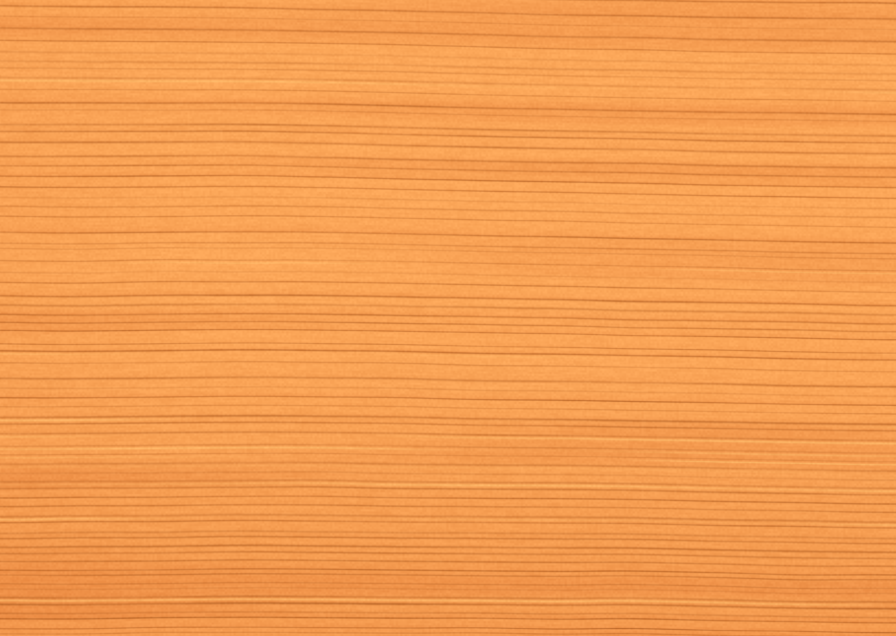
Reproduce this texture procedurally as a WebGL 1 fragment shader.

```glsl
precision highp float;
// Straight-grained softwood board: thin dark growth lines on warm orange wood.
uniform vec2 u_resolution;

const vec3 EARLY_WOOD = vec3(0.988, 0.656, 0.350);
const vec3 WARM_WOOD = vec3(0.925, 0.545, 0.265);
const vec3 DARK_LINE = vec3(0.720, 0.395, 0.155);
const vec3 PALE_STREAK = vec3(1.000, 0.750, 0.430);

float hash(vec2 p) {
  vec3 q = fract(vec3(p.xyx) * 0.1031);
  q += dot(q, q.yzx + 33.33);
  return fract((q.x + q.y) * q.z);
}

float noise(vec2 p) {
  vec2 cell = floor(p);
  vec2 f = fract(p);
  f = f * f * (3.0 - 2.0 * f);
  float low = mix(hash(cell), hash(cell + vec2(1.0, 0.0)), f.x);
  float high = mix(hash(cell + vec2(0.0, 1.0)), hash(cell + 1.0), f.x);
  return mix(low, high, f.y);
}

// Height across the grain, with a gentle tilt and slow waviness.
float grainHeight(vec2 p) {
  float tilt = mix(0.004, 0.016, p.y) * p.x;
  float wave = 0.010 * (noise(p * vec2(2.2, 1.8) + 5.0) - 0.5);
  float ripple = 0.002 * (noise(p * vec2(8.0, 12.0) + 31.0) - 0.5);
  return p.y + tilt + wave + ripple;
}

// Growth ring count: rings crowd together toward the bottom.
float ringPhase(float h) {
  return 58.0 * h - 9.0 * exp(-5.0 * h) + 1.3 * noise(vec2(h * 13.0, 3.5));
}

float ringDensity(float h) {
  const float STEP = 0.002;
  return (ringPhase(h + STEP) - ringPhase(h - STEP)) / (2.0 * STEP);
}

float softLine(float d, float width) {
  return exp(-d * d / (width * width));
}

// Returns dark line, warm late wood and pale streak amounts.
vec3 growthRings(float h, float x, float pixel) {
  float phase = ringPhase(h);
  float density = max(ringDensity(h), 25.0);
  vec3 amount = vec3(0.0);
  for (int i = -1; i <= 1; i++) {
    float id = floor(phase) + float(i);
    float seed = hash(vec2(id, 7.0));
    float center = id + 0.5 + 0.6 * (hash(vec2(id, 19.0)) - 0.5);
    float d = (phase - center) / density;
    float width = max(mix(0.0012, 0.0021, hash(vec2(id, 41.0))), 0.65 * pixel);
    float fade = mix(0.6, 1.1, noise(vec2(x * 5.0, id * 3.7)));
    float line = softLine(d, width) * mix(0.25, 0.90, seed) * fade;

    // Late wood deepens gradually above its line and stops sharply below it.
    float side = smoothstep(-0.5 * pixel, 0.5 * pixel, d);
    float reach = mix(0.002, 0.009, hash(vec2(id, 53.0)));
    float late = side * exp(-max(d, 0.0) / reach) * seed * seed;

    float hasStreak = step(0.80, hash(vec2(id, 67.0)));
    float streak = hasStreak * softLine(d + 0.0045, width * 1.1);
    streak *= smoothstep(0.25, 0.75, noise(vec2(x * 2.5, id * 5.3)));
    amount = max(amount, vec3(line, late, streak));
  }
  return amount;
}

// Broad warm bands plus a deeper tone in the lower part and at the left edge.
float warmTone(float h, vec2 p) {
  float lower = 0.36 * (1.0 - smoothstep(0.05, 0.55, h));
  float band = 0.34 * smoothstep(0.56, 0.92, noise(vec2(p.x * 0.9, h * 24.0)));
  float edge = 0.12 * (1.0 - smoothstep(0.0, 0.35, p.x));
  return lower + band + edge;
}

// Fine fibres stretched along the grain, mixed with small pores.
float fibreGrain(vec2 p, float h) {
  float fibre = noise(vec2(p.x * 38.0, h * 330.0)) - 0.5;
  float pore = noise(vec2(p.x, h) * 290.0 + 71.0) - 0.5;
  return 0.026 * fibre + 0.034 * pore;
}

void main() {
  vec2 p = gl_FragCoord.xy / u_resolution.y;
  float pixel = 1.0 / u_resolution.y;
  float h = grainHeight(p);
  vec3 rings = growthRings(h, p.x, pixel);

  vec3 color = mix(EARLY_WOOD, WARM_WOOD, warmTone(h, p));
  color = mix(color, WARM_WOOD, 0.55 * rings.y);
  color = mix(color, PALE_STREAK, 0.60 * rings.z);
  color = mix(color, DARK_LINE, min(0.78 * rings.x, 1.0));
  color += fibreGrain(p, h) * vec3(0.75, 1.0, 0.95);
  gl_FragColor = vec4(clamp(color, 0.0, 1.0), 1.0);
}
```
